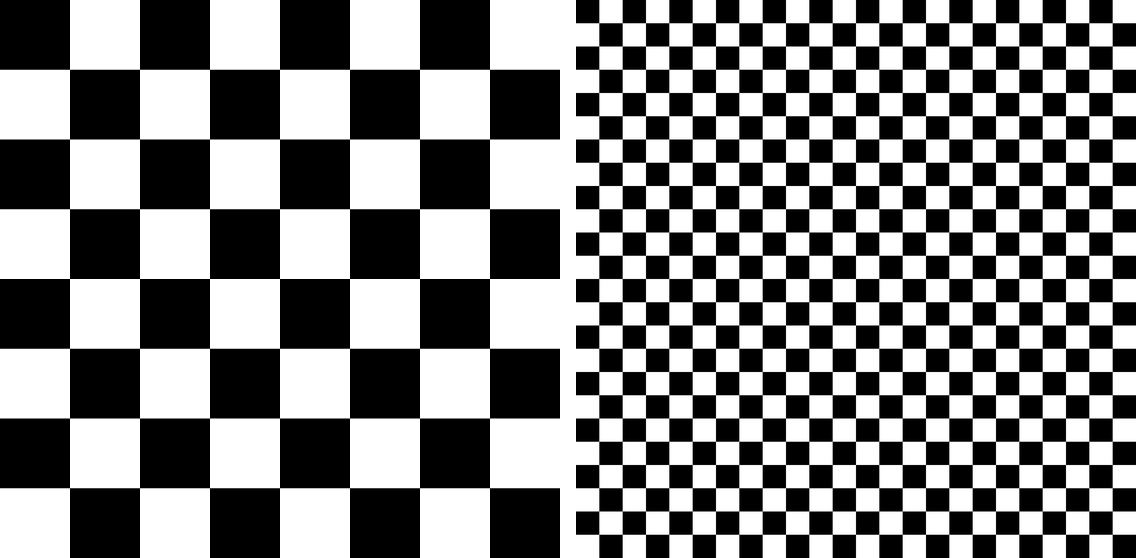
Left, the tile; right, the same tile 3 across and 3 down.
This pattern is drawn by a Shadertoy shader. Its source:

```glsl
// Black and white checkerboard of eight by eight cells, white at the lower left.
// Each axis gives a smoothed square wave of +1 and -1; the product of the two
// waves picks the colour. An even cell count makes the board tile seamlessly.

const vec2 CELLS = vec2(8.0, 8.0);
const vec3 BLACK = vec3(0.0);
const vec3 WHITE = vec3(1.0);

// Signed distance to the nearest cell edge on each axis: positive in even cells
vec2 edgeDistance(vec2 p) {
    return abs(mod(p - 0.5, 2.0) - 1.0) - 0.5;
}

// Square wave per axis, with edges softened over one pixel
vec2 squareWave(vec2 p, vec2 pixel) {
    return clamp(2.0 * edgeDistance(p) / pixel, -1.0, 1.0);
}

// Checker coverage: 1 where both axes agree, 0 where they differ
float checker(vec2 p, vec2 pixel) {
    vec2 wave = squareWave(p, pixel);
    return 0.5 + 0.5 * wave.x * wave.y;
}

void mainImage(out vec4 fragColor, in vec2 fragCoord) {
    vec2 pixel = CELLS / iResolution.xy;   // one pixel in cell units
    vec2 p = fragCoord * pixel;            // position in cell units
    fragColor = vec4(mix(BLACK, WHITE, checker(p, pixel)), 1.0);
}
```
